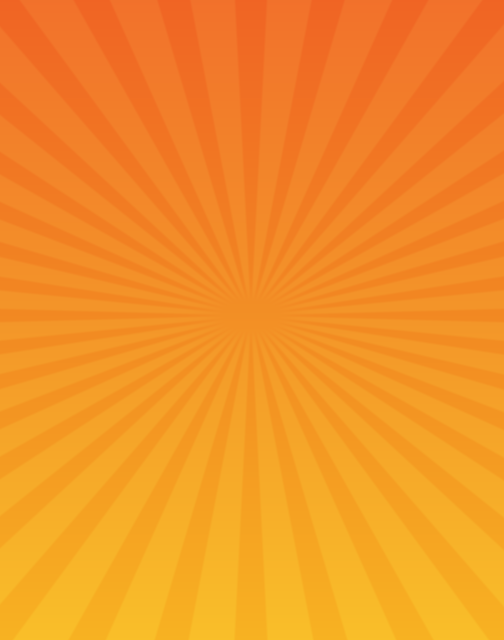
This background is drawn by a WebGL 2 fragment shader. Its source:

```glsl
#version 300 es
precision highp float;

uniform vec2 u_resolution;
out vec4 fragColor;

const float TAU = 6.2831853;
const vec2 BURST_CENTER = vec2(0.498, 0.507);  // fraction of the canvas
const float RAY_COUNT = 36.0;
const float RAY_STRETCH = 1.385;               // widens the rays sideways
const float DARK_SHARE = 0.42;                 // dark part of each ray period
const float EDGE_SOFTNESS = 0.0024;            // in canvas heights
const float CORE_LIGHT = 0.5;                  // level where rays merge

const vec3 TOP_COLOR = vec3(0.941, 0.393, 0.142);
const vec3 MIDDLE_COLOR = vec3(0.948, 0.537, 0.133);
const vec3 BOTTOM_COLOR = vec3(0.970, 0.698, 0.133);
const vec3 RAY_GLOW = vec3(0.006, 0.050, 0.027);

// Vertical three-stop gradient, height runs from 0 (bottom) to 1 (top).
vec3 skyGradient(float height) {
    vec3 lower = mix(BOTTOM_COLOR, MIDDLE_COLOR, clamp(height * 2.0, 0.0, 1.0));
    return mix(lower, TOP_COLOR, clamp(height * 2.0 - 1.0, 0.0, 1.0));
}

// Light amount of the stretched sunburst: 0 on dark rays, 1 on light ones.
float sunburst(vec2 p, float softness) {
    vec2 q = vec2(p.x, p.y * RAY_STRETCH);
    float phase = atan(q.x, q.y) / TAU * RAY_COUNT;
    float fromRayAxis = abs(fract(phase + 0.5) - 0.5);

    // Analytic phase gradient keeps edge width even along each ray.
    float slope = length(vec2(q.y * RAY_STRETCH, q.x)
                         .yx * vec2(1.0, 1.0) * 0.0 + vec2(q.y, q.x * RAY_STRETCH))
                  / max(dot(q, q), 1e-6);
    float blur = softness * slope * RAY_COUNT / TAU;

    float halfDark = 0.5 * DARK_SHARE;
    float light = smoothstep(halfDark - blur, halfDark + blur, fromRayAxis);
    return mix(light, CORE_LIGHT, smoothstep(0.12, 0.45, blur));
}

void main() {
    vec2 uv = gl_FragCoord.xy / u_resolution;
    vec2 p = (gl_FragCoord.xy - BURST_CENTER * u_resolution) / u_resolution.y;
    float softness = max(EDGE_SOFTNESS, 0.75 / u_resolution.y);

    vec3 color = skyGradient(uv.y) + RAY_GLOW * sunburst(p, softness);
    fragColor = vec4(color, 1.0);
}
```
